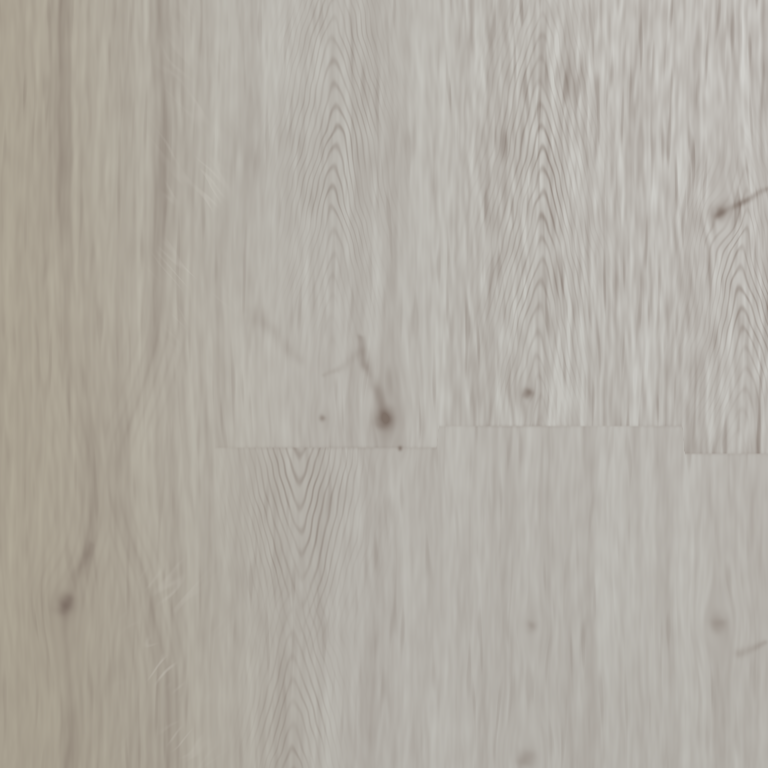
Reproduce this texture procedurally as a Shadertoy shader.

```glsl
const vec3 BEIGE = vec3(0.655, 0.622, 0.560);
const vec3 GREY = vec3(0.700, 0.685, 0.658);
const vec3 SILVER = vec3(0.755, 0.742, 0.722);
const vec3 BROWN = vec3(0.465, 0.410, 0.375);
const vec3 CREAM = vec3(0.800, 0.785, 0.750);

// Knots: centre, radius, strength
const int KNOT_COUNT = 9;
const vec4 KNOTS[KNOT_COUNT] = vec4[](
    vec4(0.502, 0.455, 0.012, 0.85), vec4(0.687, 0.488, 0.006, 0.90),
    vec4(0.938, 0.724, 0.010, 0.55), vec4(0.085, 0.215, 0.011, 0.45),
    vec4(0.420, 0.456, 0.004, 0.60), vec4(0.521, 0.416, 0.003, 0.80),
    vec4(0.692, 0.185, 0.007, 0.35), vec4(0.936, 0.188, 0.010, 0.40),
    vec4(0.685, 0.012, 0.010, 0.40));

vec2 hashGradient(vec2 cell) {
    vec3 q = fract(cell.xyx * vec3(0.1031, 0.1030, 0.0973));
    q += dot(q, q.yzx + 33.33);
    return fract((q.xx + q.yz) * q.zy) * 2.0 - 1.0;
}

float gradientNoise(vec2 p) {
    vec2 i = floor(p), f = p - i;
    vec2 u = f * f * f * (f * (f * 6.0 - 15.0) + 10.0);
    vec2 e = vec2(0.0, 1.0);
    float low = mix(dot(hashGradient(i), f), dot(hashGradient(i + e.yx), f - e.yx), u.x);
    float high = mix(dot(hashGradient(i + e), f - e), dot(hashGradient(i + 1.0), f - 1.0), u.x);
    return mix(low, high, u.y);
}

float bell(float x, float width) {
    return exp(-x * x / (width * width));
}

float spot(vec2 p, vec2 center, vec2 radius) {
    vec2 d = (p - center) / radius;
    return exp(-dot(d, d));
}

// Signed fibre tone: broad streaks, fine threads and short pores
float fibres(vec2 p, float seed, float roughness) {
    p += seed;
    float streaks = gradientNoise(p * vec2(17.0, 0.9)) * 0.16
                  + gradientNoise(p * vec2(46.0, 2.2)) * 0.20;
    float threads = gradientNoise(p * vec2(105.0, 7.0)) * 0.24
                  + gradientNoise(p * vec2(190.0, 26.0)) * 0.22;
    float pores = smoothstep(0.12, 0.5, gradientNoise(p * vec2(125.0, 13.0) + 31.0));
    return streaks + roughness * (threads + 0.22 * pores - 0.02);
}

// Nested arches; direction 1 points up, -1 points down
float arches(vec2 p, vec2 center, vec2 extent, float direction, float rings) {
    vec2 d = p - center;
    d.x += 0.016 * gradientNoise(p * vec2(5.0, 7.0)) + 0.004 * gradientNoise(p * 32.0);
    float height = d.y * direction + sqrt(16.0 * d.x * d.x + 0.0008);
    float phase = 6.2832 * rings * height + 3.0 * gradientNoise(vec2(height * 9.0, center.x * 50.0));
    float line = pow(0.5 + 0.5 * sin(phase), 3.0);
    return line * spot(p, center, extent) * (0.75 + gradientNoise(p * vec2(30.0, 14.0)));
}

// Contours that pinch together at a waist and open again
float waistGrain(vec2 p, float axis, float waist) {
    float halfWidth = 0.062 - 0.048 * bell(p.y - waist, 0.13);
    float wobble = 0.028 * gradientNoise(p * vec2(2.0, 4.0)) + 0.005 * gradientNoise(p * vec2(20.0, 12.0));
    float d = abs(p.x - axis + wobble) - halfWidth;
    float rings = pow(0.5 + 0.5 * sin(d * 520.0 + 4.0 * gradientNoise(p * vec2(9.0, 3.0))), 2.0);
    float fade = 0.7 + 0.8 * gradientNoise(p * vec2(4.0, 5.0) + 8.0);
    return fade * (0.27 * bell(d, 0.009) + 0.15 * rings * bell(d, 0.040));
}

float stroke(vec2 p, vec2 a, vec2 b, float width) {
    p += 0.014 * vec2(gradientNoise(p * 22.0), gradientNoise(p * 22.0 + 40.0));
    float t = clamp(dot(p - a, b - a) / dot(b - a, b - a), 0.0, 1.0);
    float taper = width * mix(1.0, 0.5, t);
    return bell(length(p - mix(a, b, t)), taper) * (0.7 + gradientNoise(p * 45.0));
}

// Pale slanted ray flecks
float rayFlecks(vec2 p, float slant) {
    vec2 q = vec2(p.y + slant * p.x, p.x) + 0.01 * gradientNoise(p * 25.0);
    float ridge = 1.0 - smoothstep(0.0, 0.13, abs(gradientNoise(q * vec2(42.0, 14.0))));
    return ridge * smoothstep(-0.1, 0.35, gradientNoise(p * vec2(24.0, 19.0)));
}

void mainImage(out vec4 fragColor, in vec2 fragCoord) {
    vec2 p = fragCoord / iResolution.xy;

    // Fibres bend around the knots
    vec2 flow = p;
    flow.x += 0.014 * gradientNoise(p * vec2(4.0, 2.5));
    float dark = 0.0;
    for (int k = 0; k < KNOT_COUNT; k++) {
        vec4 knot = KNOTS[k];
        vec2 q = p + 0.5 * knot.z * gradientNoise(p * 75.0);
        float halo = spot(p, knot.xy, knot.z * vec2(3.0, 5.0));
        flow.x -= 0.6 * (p.x - knot.x) * halo;
        dark += knot.w * (0.75 * spot(q, knot.xy, vec2(knot.z, knot.z * 1.1)) + 0.10 * halo);
    }

    // Board end joint and plank fibres
    float jointY = 0.417 + 0.028 * smoothstep(0.568, 0.572, p.x) - 0.036 * smoothstep(0.888, 0.892, p.x);
    float rightSide = smoothstep(0.275, 0.285, p.x);
    float upper = smoothstep(-0.002, 0.002, p.y - jointY);
    float lowerBoard = rightSide * (1.0 - upper);
    float coarse = smoothstep(0.53, 0.62, p.x) * upper;
    float upperGrain = fibres(flow, 3.0, 0.65 + 0.65 * coarse);
    float lowerGrain = fibres(flow, 11.7, 0.60);
    dark += mix(upperGrain, lowerGrain, lowerBoard);

    // Cathedral figures
    float figures = 0.34 * arches(flow, vec2(0.437, 0.83), vec2(0.055, 0.19), 1.0, 36.0)
                  + 0.38 * arches(flow, vec2(0.700, 0.74), vec2(0.060, 0.22), 1.0, 34.0)
                  + 0.32 * arches(flow, vec2(0.965, 0.62), vec2(0.055, 0.14), 1.0, 38.0);
    float lowerFigures = 0.42 * arches(flow, vec2(0.395, 0.35), vec2(0.065, 0.12), -1.0, 32.0)
                       + 0.26 * arches(flow, vec2(0.385, 0.08), vec2(0.050, 0.12), 1.0, 34.0);
    dark += figures * upper + lowerFigures * lowerBoard;
    dark += waistGrain(flow, 0.145, 0.37) * (1.0 - rightSide);

    // Cracks beside the knots
    dark += 0.42 * stroke(p, vec2(0.502, 0.455), vec2(0.469, 0.560), 0.008);
    dark += 0.18 * stroke(p, vec2(0.470, 0.545), vec2(0.425, 0.510), 0.006);
    dark += 0.42 * stroke(p, vec2(0.935, 0.724), vec2(1.010, 0.755), 0.007);
    dark += 0.28 * stroke(p, vec2(0.080, 0.205), vec2(0.120, 0.295), 0.011);
    dark += 0.25 * stroke(p, vec2(0.960, 0.150), vec2(0.995, 0.165), 0.006);
    dark += 0.16 * stroke(p, vec2(0.325, 0.590), vec2(0.395, 0.530), 0.012);
    dark += 0.10 * rightSide * bell(p.y - jointY, 0.0025) * (0.7 + gradientNoise(p * 12.0));

    // Light falls from beige at the left to silver at the upper right
    vec3 base = mix(BEIGE, GREY, smoothstep(0.02, 0.52, p.x + 0.10 * p.y));
    base = mix(base, SILVER, 0.85 * smoothstep(0.45, 1.0, p.x) * smoothstep(0.1, 1.0, p.y + 0.15));
    base *= 1.0 + 0.025 * gradientNoise(p * 3.0) + 0.025 * (p.y - 0.4);

    float flecks = rayFlecks(p, 1.2) * spot(p, vec2(0.250, 0.77), vec2(0.045, 0.17))
                 + rayFlecks(p, -0.9) * spot(p, vec2(0.225, 0.13), vec2(0.045, 0.14));
    vec3 color = mix(base, BROWN, clamp(dark, -0.22, 0.9));
    fragColor = vec4(mix(color, CREAM, 0.35 * flecks), 1.0);
}
```
